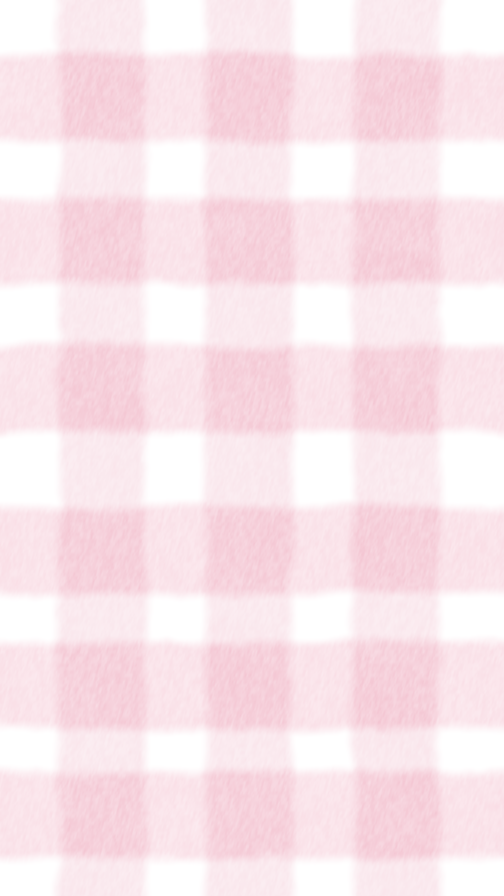
Write a Shadertoy shader that draws this pattern.

```glsl
// Soft pink watercolour gingham with feathered, wavering bands and a fibrous paper grain
#define COLUMNS 3
#define ROWS 6
#define COLUMN_START 0.2025
#define COLUMN_STEP 0.2915
#define ROW_START 0.1944
#define ROW_STEP 0.284
#define HALF_WIDTH 0.0855
#define FEATHER 0.015
#define WOBBLE 0.012
#define GRAIN 0.22
#define COLUMN_TINT vec3(0.982, 0.915, 0.935)
#define ROW_TINT vec3(0.982, 0.893, 0.918)

float hash(vec2 p) {
    vec3 q = fract(p.xyx * 0.1031);
    q += dot(q, q.yzx + 33.33);
    return fract((q.x + q.y) * q.z);
}

float noise(vec2 p) {
    vec2 cell = floor(p), f = fract(p);
    f = f * f * (3.0 - 2.0 * f);
    float low = mix(hash(cell), hash(cell + vec2(1, 0)), f.x);
    float high = mix(hash(cell + vec2(0, 1)), hash(cell + vec2(1, 1)), f.x);
    return mix(low, high, f.y);
}

// Coverage of one soft-edged band at a distance from its centre line
float band(float offset) {
    return 1.0 - smoothstep(HALF_WIDTH - FEATHER, HALF_WIDTH + FEATHER, abs(offset));
}

// Hand-painted rows drift apart below the middle
float rowCentre(float i) {
    float drift = i - 3.287;
    return ROW_START + ROW_STEP * i + 0.0486 * exp(-0.985 * drift * drift);
}

void mainImage(out vec4 fragColor, in vec2 fragCoord) {
    // Width is one unit; y runs down from the top edge
    vec2 p = vec2(fragCoord.x, iResolution.y - fragCoord.y) / iResolution.x;

    // Wavering edges: broad drift plus a finer ripple
    vec2 waver = vec2(noise(p * vec2(9, 13) + 7.0), noise(p * vec2(13, 9) + 31.0)) - 0.5;
    vec2 ripple = vec2(noise(p * 42.0 + 53.0), noise(p * 42.0 + 91.0)) - 0.5;
    vec2 q = p + WOBBLE * (waver + 0.45 * ripple);

    // Pigment of both band directions
    float columns = 0.0, rows = 0.0;
    for (int i = 0; i < COLUMNS; i++)
        columns = max(columns, band(q.x - COLUMN_START - COLUMN_STEP * float(i)));
    for (int i = 0; i < ROWS; i++)
        rows = max(rows, band(q.y - rowCentre(float(i))));

    // Slanted upright fibres and faint washes vary the pigment
    vec2 slant = vec2(p.x + 0.25 * p.y, p.y);
    float fibre = 0.6 * noise(slant * vec2(190, 65)) + 0.4 * noise(slant * vec2(310, 150) + 17.0) - 0.5;
    float wash = noise(p * 11.0 + 70.0) - 0.5;
    float density = 1.0 + 2.0 * GRAIN * fibre + 0.5 * GRAIN * wash;

    // Overlapping transparent tints multiply on white paper
    vec3 colour = mix(vec3(1), COLUMN_TINT, columns * density);
    colour *= mix(vec3(1), ROW_TINT, rows * density);
    fragColor = vec4(colour, 1.0);
}
```
